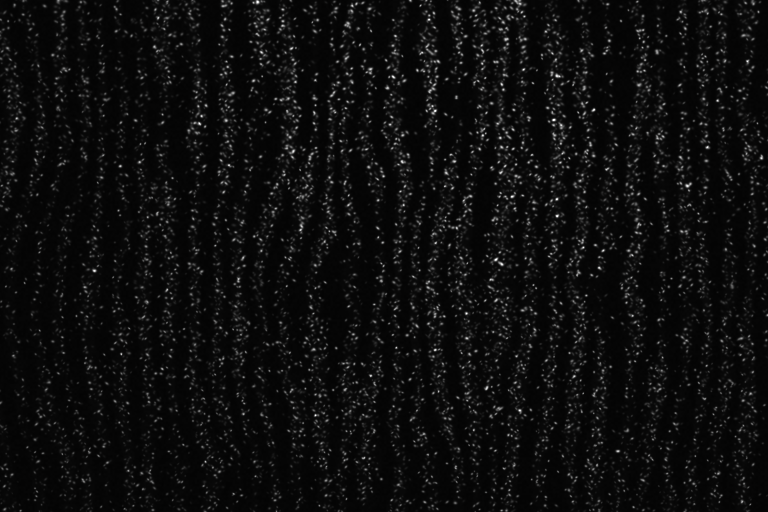
This texture is drawn by a WebGL 1 fragment shader. Its source:

```glsl
precision highp float;
// Tiny glinting droplets on black, gathered into wavy vertical trickles.
// Two jittered grids scatter small dots; swaying columns broken by noise set
// where they gather, and a broad light makes the upper middle brighter.
uniform vec2 u_resolution;

// Lengths are in canvas heights.
const float BASE_LEVEL = 0.019;
const float STREAK_GLOW = 0.014;
const float GRAIN_LEVEL = 0.012;
const float FINE_CELL = 0.0088;
const float COARSE_CELL = 0.0125;
const float DOT_RADIUS = 0.0016;
const float DIM_PEAK = 0.075;
const float BRIGHT_PEAK = 0.64;
const float STRAY_CHANCE = 0.05;
const float COLUMNS = 20.5;                   // trickles per canvas height
const float COLUMN_DEPTH = 0.21;
const float BREAK_DEPTH = 0.62;
const vec2 BREAK_FREQ = vec2(29.0, 5.0);
const vec2 THREAD_FREQ = vec2(67.0, 9.0);
const vec2 LIGHT_CENTRE = vec2(0.60, 0.88);   // fractions of the canvas
const vec3 TINT = vec3(0.998, 1.0, 1.0);

vec4 hash4(vec2 p) {
  vec4 q = fract(p.xyxy * vec4(0.1031, 0.1030, 0.0973, 0.1099));
  q += dot(q, q.wzxy + 33.33);
  return fract((q.xxyz + q.yzzw) * q.zywx);
}

float noise(vec2 p) {
  vec2 i = floor(p);
  vec2 f = fract(p);
  f = f * f * (3.0 - 2.0 * f);
  float low = mix(hash4(i).x, hash4(i + vec2(1.0, 0.0)).x, f.x);
  float high = mix(hash4(i + vec2(0.0, 1.0)).x, hash4(i + 1.0).x, f.x);
  return mix(low, high, f.y);
}

// Trickle mask: near-regular columns that sway, merge and fade.
float streaks(vec2 p) {
  float sway = 1.5 * noise(p * vec2(7.0, 2.5) + 70.0)
             + 0.5 * noise(p * vec2(16.0, 11.0) + 140.0);
  float column = cos(6.2832 * (p.x * COLUMNS + sway));
  vec2 bent = p + vec2(0.6 * sway / COLUMNS, 0.0);
  float breaks = mix(noise(bent * BREAK_FREQ + 11.0),
                     noise(bent * THREAD_FREQ + 205.0), 0.4) - 0.5;
  float level = 0.5 + COLUMN_DEPTH * column + BREAK_DEPTH * breaks;
  return smoothstep(0.32, 0.82, level);
}

// Broad lighting: strongest at the upper middle, weak at the lower left.
float lighting(vec2 p) {
  vec2 uv = vec2(p.x * u_resolution.y / u_resolution.x, p.y);
  vec2 d = (uv - LIGHT_CENTRE) * vec2(1.6, 0.85);
  return 0.66 + 0.46 * exp(-2.2 * dot(d, d));
}

// One layer of droplets, at most one in each grid cell.
float droplets(vec2 p, float cellSize, float seed) {
  vec2 home = floor(p / cellSize);
  float sum = 0.0;
  for (int y = -1; y <= 1; y++) {
    for (int x = -1; x <= 1; x++) {
      vec2 cell = home + vec2(float(x), float(y));
      vec4 rnd = hash4(cell + seed);
      vec4 look = hash4(cell + seed + 517.0);
      vec2 centre = (cell + rnd.xy) * cellSize;
      float light = lighting(centre);
      float chance = STRAY_CHANCE + streaks(centre) * min(light, 1.0);
      float present = step(rnd.z, chance);
      float peak = DIM_PEAK + BRIGHT_PEAK * look.x * look.x * look.x;
      float radius = DOT_RADIUS * mix(0.8, 1.2, look.y)
                   * mix(0.92, 1.08, centre.y);
      vec2 d = (p - centre) / radius;
      d.y += d.x * (look.w - 0.5);
      d.x /= mix(0.85, 1.35, look.z);
      sum += present * peak * light * exp(-0.5 * dot(d, d));
    }
  }
  return sum;
}

void main() {
  vec2 p = gl_FragCoord.xy / u_resolution.y;
  float glow = STREAK_GLOW * streaks(p) * lighting(p);
  float grain = GRAIN_LEVEL * (noise(p * 230.0 + 31.0) - 0.5);
  float dots = droplets(p, FINE_CELL, 3.0) + droplets(p, COARSE_CELL, 291.0);
  float value = BASE_LEVEL + glow + grain + dots;
  gl_FragColor = vec4(clamp(value * TINT, 0.0, 1.0), 1.0);
}
```
